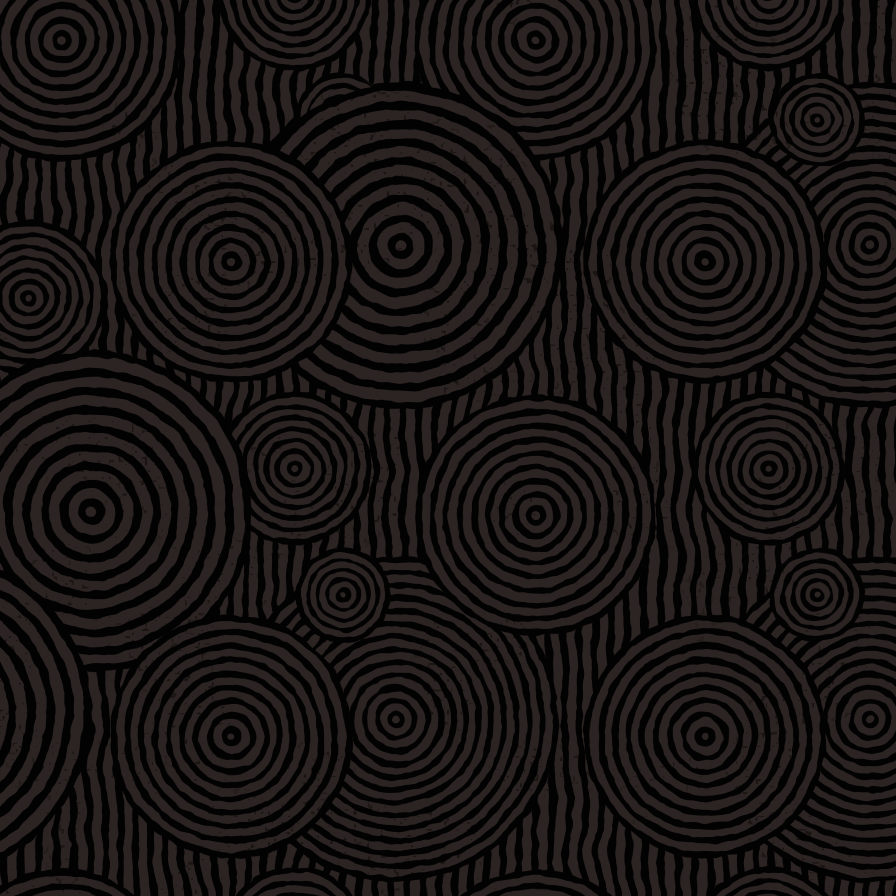
Write a Shadertoy shader that draws this pattern.

```glsl
const vec3 INK_BROWN = vec3(0.172, 0.142, 0.134);
const vec3 SPECK_BROWN = vec3(0.10, 0.08, 0.07);
const vec3 GROUND_BLACK = vec3(0.008);

const vec2 TILE = vec2(0.529, 0.530);   // repeat of the disc layout
const float BAND_SHARE = 0.565;         // brown part of each band
const float OUTLINE = 0.0035;           // black rim around a disc
const float STRIPE_PITCH = 0.0178;
const float STRIPE_BEND = 0.013;
const float RING_WOBBLE = 0.0045;
const float EDGE_ROUGHNESS = 0.0032;
const float SOFTNESS = 0.0007;

// Discs as centre, radius, ring count; y runs downwards
const vec4 LOWER_DISCS[4] = vec4[4](
    vec4(0.442, 0.273, 0.178, 12.0),
    vec4(0.383, 0.134, 0.049, 4.0),
    vec4(0.329, -0.007, 0.082, 6.0),
    vec4(0.069, 0.045, 0.131, 8.0));
const vec4 ACCENT_DISCS[4] = vec4[4](
    vec4(0.032, 0.333, 0.083, 6.0),
    vec4(0.447, 0.275, 0.178, 8.0),
    vec4(0.102, 0.571, 0.176, 8.0),
    vec4(-0.080, 0.797, 0.178, 8.0));
const vec4 TOP_DISC = vec4(0.258, 0.292, 0.132, 8.0);

float hash(vec2 p) {
    return fract(sin(dot(p, vec2(127.1, 311.7))) * 43758.5453);
}

float noise(vec2 p) {
    vec2 cell = floor(p);
    vec2 f = fract(p);
    f = f * f * (3.0 - 2.0 * f);
    float low = mix(hash(cell), hash(cell + vec2(1, 0)), f.x);
    float high = mix(hash(cell + vec2(0, 1)), hash(cell + vec2(1, 1)), f.x);
    return mix(low, high, f.y);
}

// Signed distance to repeated bands, positive inside the brown
float bands(float x, float pitch) {
    return pitch * (0.5 * BAND_SHARE - abs(fract(x / pitch + 0.5) - 0.5));
}

// Lays a ringed disc with a black rim over the ink below
float layDisc(float ink, vec2 p, vec4 disc, float wobble) {
    float r = length(p - disc.xy);
    r += wobble * smoothstep(0.0, 0.02, r);
    float rings = bands(r, disc.z / (disc.w + 0.5));
    return max(min(ink, r - disc.z - OUTLINE), min(rings, disc.z - r));
}

// Repeats a disc over the canvas
float layTiled(float ink, vec2 p, vec4 disc, float wobble) {
    for (int j = 0; j < 3; j++)
        for (int i = 0; i < 2; i++) {
            vec2 shift = TILE * vec2(i, j);
            ink = layDisc(ink, p - shift, disc, wobble);
        }
    return ink;
}

void mainImage(out vec4 fragColor, in vec2 fragCoord) {
    vec2 p = fragCoord / iResolution.y;
    p.y = 1.0 - p.y;

    // Wavy upright stripes
    float bend = noise(p * vec2(9.0, 21.0)) + 0.35 * noise(p * vec2(30.0, 55.0));
    float ink = bands(p.x + STRIPE_BEND * (bend - 0.67), STRIPE_PITCH);

    // Overlapping discs, lowest first
    float wobble = RING_WOBBLE * (0.6 * noise(p * 28.0) + 0.4 * noise(p * 75.0) - 0.5);
    for (int k = 0; k < 4; k++) ink = layTiled(ink, p, LOWER_DISCS[k], wobble);
    for (int k = 0; k < 4; k++) ink = layDisc(ink, p, ACCENT_DISCS[k], wobble);
    ink = layTiled(ink, p, TOP_DISC, wobble);

    // Hand-cut edges
    ink += EDGE_ROUGHNESS * (0.65 * noise(p * 85.0 + 17.0) + 0.35 * noise(p * 190.0) - 0.5);
    float soft = max(SOFTNESS, 0.7 / iResolution.y);
    float coverage = smoothstep(-soft, soft, ink);

    // Sparse dark specks in the brown
    float speck = smoothstep(0.78, 0.92, noise(p * 270.0 + 5.0))
                * smoothstep(0.5, 0.8, noise(p * 14.0 + 3.0));
    vec3 brown = mix(INK_BROWN, SPECK_BROWN, speck);

    fragColor = vec4(mix(GROUND_BLACK, brown, coverage), 1.0);
}
```
